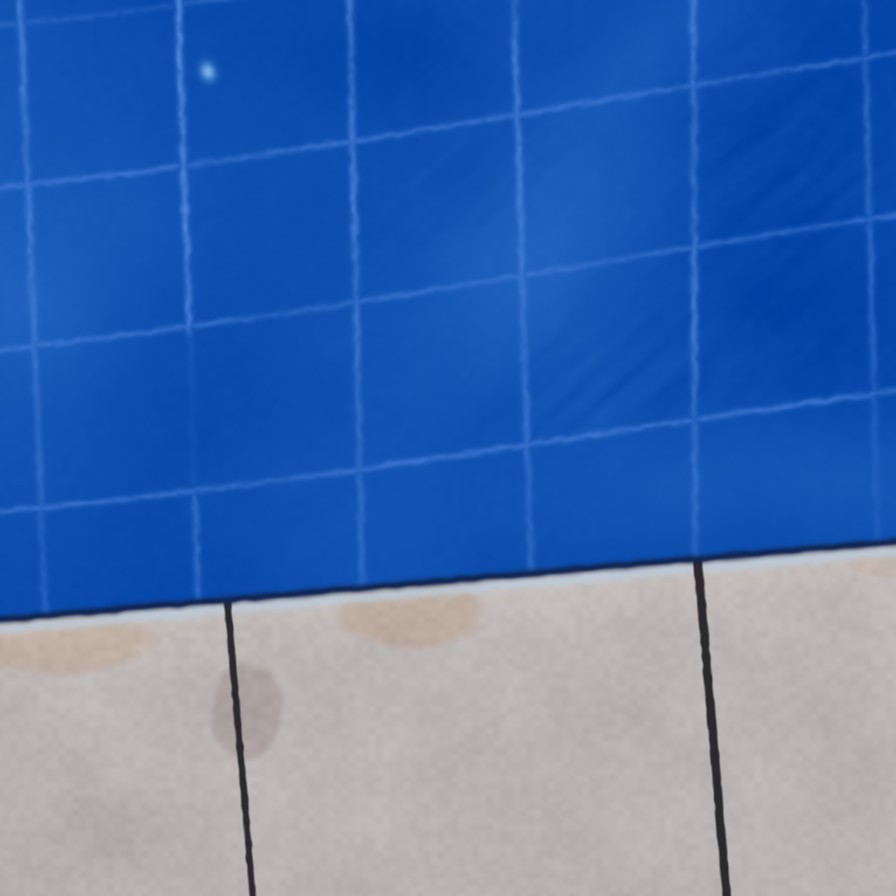
Write a three.js fragment shader that draws this texture.

```glsl
// Blue tiled pool seen from its rim, above pale paving slabs with dark joints.
// Tile seams are slightly bent line families; water sheen, streaks and stains
// are soft ellipses broken up by value noise.
varying vec2 vUv;

const float PI = 3.14159265;

float hash(vec2 p) {
  return fract(sin(dot(p, vec2(127.1, 311.7))) * 43758.5453);
}

float noise(vec2 p) {
  vec2 i = floor(p), f = fract(p);
  f = f * f * (3.0 - 2.0 * f);
  return mix(mix(hash(i), hash(i + vec2(1, 0)), f.x),
             mix(hash(i + vec2(0, 1)), hash(i + vec2(1, 1)), f.x), f.y);
}

float fbm(vec2 p) {
  float sum = 0.0, amp = 0.5;
  for (int i = 0; i < 4; i++) {
    sum += amp * noise(p);
    p = p * 2.03 + 7.3;
    amp *= 0.5;
  }
  return sum;
}

vec2 rotate(vec2 p, float a) {
  return vec2(cos(a) * p.x + sin(a) * p.y, cos(a) * p.y - sin(a) * p.x);
}

// Soft bump, 1 at the centre of a turned ellipse
float blob(vec2 p, vec2 center, vec2 radius, float angle) {
  vec2 q = rotate(p - center, angle) / radius;
  return exp(-dot(q, q));
}

// Stain with a fairly crisp, uneven border
float stain(vec2 p, vec2 center, vec2 radius) {
  float d = length((p - center) / radius) + 0.3 * (fbm(p * 22.0) - 0.47);
  return 1.0 - smoothstep(0.8, 1.08, d);
}

float segmentDistance(vec2 p, vec2 a, vec2 b) {
  vec2 ab = b - a;
  return length(p - a - ab * clamp(dot(p - a, ab) / dot(ab, ab), 0.0, 1.0));
}

float seamLine(float d, float width) {
  return exp(-d * d / (width * width));
}

float columnX(float k, float y) {
  float odd = mod(k, 2.0);
  float top = 0.0195 + 0.1896 * k - 0.012 * sin(PI * k / 5.0) + 0.003 - 0.006 * odd;
  return top + (1.0 - y) * mix(0.041 - 0.0095 * k, 0.035 - 0.002 * k, odd);
}

float rowY(float k, float x) {
  float slope = k < 0.5 ? 0.134 : 0.15;
  return 0.4297 + 0.1805 * k + slope * x - 0.05 * x * (1.0 - x) * (1.0 - x);
}

float tileSeams(vec2 p) {
  vec2 wobble = 0.003 * (vec2(noise(p * 90.0), noise(p * 90.0 + 31.0)) - 0.5);
  float wear = 0.55 + 0.6 * noise(p * 13.0) + 0.35 * (noise(p * 150.0) - 0.5);
  float sum = 0.0;
  for (int i = 0; i < 6; i++) {
    float k = float(i);
    float strength = mix(0.5, 0.9, smoothstep(0.4, 0.75, p.y));
    if (i == 1) strength *= 1.35 - 1.1 * smoothstep(0.64, 0.62, p.y) * smoothstep(0.44, 0.46, p.y);
    if (i == 5) strength *= 0.65;
    sum = max(sum, strength * seamLine(p.x + wobble.x - columnX(k, p.y), 0.0045));
  }
  for (int i = 0; i < 4; i++) {
    float strength = i == 3 ? 0.4 : 0.7;
    sum = max(sum, strength * seamLine(p.y + wobble.y - rowY(float(i), p.x), 0.004));
  }
  return sum * wear;
}

vec3 poolColor(vec2 p) {
  float cloud = fbm(p * 5.0 + 3.0) - 0.47;
  float light = 0.45 * blob(p, vec2(0.0, 0.72), vec2(0.2, 0.2), 0.0)
    + 0.42 * blob(p, vec2(0.6, 0.72), vec2(0.19, 0.09), 0.75)
    + 0.25 * blob(p, vec2(0.72, 0.94), vec2(0.16, 0.05), 0.7)
    + 0.3 * blob(p, vec2(0.8, 0.46), vec2(0.25, 0.07), 0.1)
    - 0.3 * blob(p, vec2(0.88, 0.75), vec2(0.16, 0.22), 0.0)
    - 0.2 * blob(p, vec2(0.45, 0.95), vec2(0.15, 0.1), 0.0);
  vec2 q = rotate(p, 0.72);
  float streak = noise(q * vec2(12.0, 75.0)) + 0.5 * noise(q * vec2(25.0, 140.0)) - 0.75;
  float ripple = blob(p, vec2(0.72, 0.59), vec2(0.17, 0.07), 0.3)
    + blob(p, vec2(0.86, 0.83), vec2(0.12, 0.12), 0.0)
    + 0.6 * blob(p, vec2(0.54, 0.8), vec2(0.1, 0.05), 0.6);
  light += 0.45 * cloud + 0.25 * streak * ripple + 0.06 * (noise(p * 110.0) - 0.5);
  vec3 color = vec3(0.045, 0.3, 0.68) + light * vec3(0.16, 0.17, 0.13);
  color = mix(color, vec3(0.31, 0.52, 0.86), clamp(tileSeams(p) * 0.72, 0.0, 1.0));
  float speck = blob(p, vec2(0.232, 0.92), vec2(0.008, 0.01), 0.3);
  return mix(color, vec3(0.55, 0.76, 0.95), 0.85 * speck);
}

vec3 pavingColor(vec2 p, float depth) {
  float grain = 0.06 * (fbm(p * 14.0) - 0.47) + 0.035 * (noise(p * 130.0) - 0.5);
  vec3 color = vec3(0.725, 0.7, 0.705) + grain;
  color += vec3(0.055, 0.05, 0.025) * exp(-depth * 18.0);
  vec3 tan1 = vec3(-0.015, -0.05, -0.09);
  color += tan1 * (stain(p, vec2(0.458, 0.318), vec2(0.088, 0.045))
    + 0.9 * stain(p, vec2(0.06, 0.285), vec2(0.11, 0.038))
    + 0.6 * stain(p, vec2(1.0, 0.372), vec2(0.055, 0.016)));
  color -= vec3(0.065, 0.075, 0.085) * stain(p, vec2(0.275, 0.208), vec2(0.042, 0.058));
  color -= 0.045 * blob(p, vec2(0.12, 0.07), vec2(0.07, 0.05), 0.0);
  color = mix(color, vec3(0.73, 0.8, 0.87), 0.75 * seamLine(depth - 0.009, 0.007));
  float joint = min(segmentDistance(p, vec2(0.254, 0.327), vec2(0.283, -0.01)),
                    segmentDistance(p, vec2(0.779, 0.372), vec2(0.812, -0.01)) - 0.001);
  joint += 0.0015 * (noise(p * 120.0) - 0.5);
  return mix(color, vec3(0.17, 0.16, 0.18), 1.0 - smoothstep(0.002, 0.0055, joint));
}

void main() {
  vec2 p = vUv;
  float depth = 0.3073 + 0.0872 * p.x - p.y + 0.002 * (noise(p * 70.0) - 0.5);
  vec3 color = mix(poolColor(p), pavingColor(p, depth), smoothstep(-0.002, 0.003, depth));
  color = mix(color, vec3(0.07, 0.13, 0.28), 0.9 * seamLine(depth + 0.001, 0.0045));
  gl_FragColor = vec4(color, 1.0);
}
```
